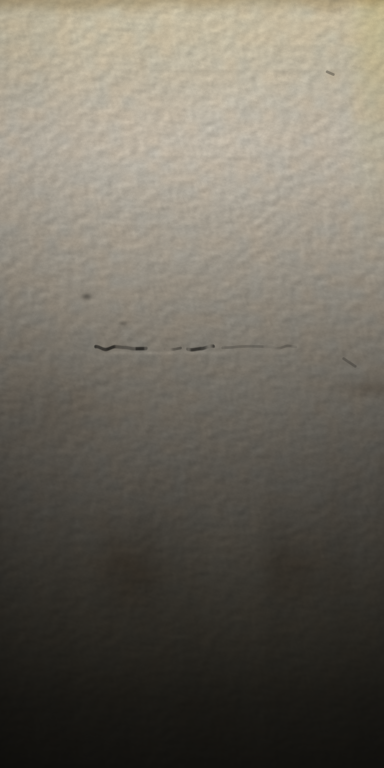
Give the GLSL for this texture, as a WebGL 1 fragment shader.

```glsl
precision highp float;
// Weathered plaster wall falling from warm light at the top into shadow.
// A tonal ramp is tinted and stained, embossed with noise for its grain,
// then marked with a broken horizontal crack and a few small chips.
uniform vec2 u_resolution;

float hash(vec2 p) {
  return fract(sin(dot(p, vec2(127.1, 311.7))) * 43758.5453);
}

float noise(vec2 p) {
  vec2 i = floor(p), f = fract(p);
  f = f * f * (3.0 - 2.0 * f);
  return mix(mix(hash(i), hash(i + vec2(1.0, 0.0)), f.x),
             mix(hash(i + vec2(0.0, 1.0)), hash(i + 1.0), f.x), f.y);
}

float fbm(vec2 p) {
  float sum = 0.0, amp = 0.5;
  for (int i = 0; i < 4; i++) {
    sum += amp * noise(p);
    p = mat2(0.8, 0.6, -0.6, 0.8) * p * 2.03 + 7.3;
    amp *= 0.5;
  }
  return sum;
}

float ramp(float a, float b, float x) {
  return clamp((x - a) / (b - a), 0.0, 1.0);
}

// Soft elliptical patch
float blot(vec2 p, vec2 center, vec2 radius) {
  vec2 d = (p - center) / radius;
  return exp(-dot(d, d));
}

// Tapered stroke between two points
float stroke(vec2 p, vec2 a, vec2 b, float width) {
  vec2 d = b - a;
  float t = clamp(dot(p - a, d) / dot(d, d), 0.0, 1.0);
  return 1.0 - smoothstep(width * 0.3, width * 1.4, length(p - a - d * t));
}

// Brightness against depth below the top edge
float wallLight(float depth) {
  return 0.75 - 0.035 * ramp(0.04, 0.2, depth)
    - 0.105 * ramp(0.2, 0.325, depth) - 0.15 * ramp(0.325, 0.47, depth)
    - 0.13 * ramp(0.47, 0.615, depth) - 0.12 * ramp(0.615, 0.76, depth)
    - 0.105 * ramp(0.76, 0.91, depth) - 0.035 * ramp(0.91, 1.0, depth);
}

void main() {
  vec2 uv = gl_FragCoord.xy / u_resolution;
  vec2 p = vec2(uv.x, uv.y * 2.0);
  float depth = 1.0 - uv.y;

  // Base light, dimmer at the sides and wavering gently
  float cloud = fbm(p * 5.0) - 0.47;
  float light = wallLight(depth + 0.015 * cloud);
  float side = abs(uv.x - 0.54) * 2.0;
  light *= 1.02 - 0.1 * side * side * (0.4 + smoothstep(0.3, 0.7, depth));
  light *= 1.0 - 0.03 * smoothstep(0.35, 0.0, uv.x);
  light *= 1.0 + 0.07 * cloud;

  // Warm tint, strongest at the top and in the shadow
  vec3 tint = mix(vec3(1.0, 0.955, 0.875), vec3(1.0, 0.94, 0.79),
                  smoothstep(0.6, 0.95, depth));
  tint = mix(tint, vec3(1.0, 0.95, 0.82), smoothstep(0.2, 0.0, depth));
  vec3 color = light * tint;

  // Brown stains, with pale vertical runs in the lower half
  float stain = 0.16 * blot(p, vec2(0.34, 0.53), vec2(0.09, 0.12))
    + 0.13 * blot(p, vec2(0.77, 0.53), vec2(0.09, 0.10))
    + 0.12 * blot(p, vec2(0.97, 0.99), vec2(0.09, 0.022))
    + 0.05 * blot(p, vec2(0.13, 0.93), vec2(0.16, 0.08));
  stain *= 0.6 + 0.9 * fbm(p * vec2(22.0, 14.0));
  color *= 1.0 - stain * vec3(0.8, 1.0, 1.2);
  float runs = noise(vec2(p.x * 18.0, p.y * 1.5)) - 0.5;
  color *= 1.0 + 0.09 * runs * smoothstep(0.55, 0.75, depth);

  // Grimy top lip, faint level seams and yellowed right edge
  float lip = smoothstep(0.022, 0.0, depth + 0.012 * (noise(p * 14.0) - 0.5));
  color *= 1.0 - lip * vec3(0.13, 0.16, 0.22);
  float seams = blot(p, vec2(0.5, 1.815), vec2(0.5, 0.005))
    + blot(p, vec2(0.45, 1.59), vec2(0.5, 0.007));
  color *= 1.0 - 0.04 * seams * noise(p * vec2(12.0, 4.0));
  color *= 1.0 - vec3(0.0, 0.005, 0.09) * smoothstep(0.88, 0.98, uv.x)
    * smoothstep(0.4, 0.0, depth);

  // Embossed grain lit from the upper left
  vec2 g = p * vec2(48.0, 62.0);
  float relief = fbm(g) - fbm(g + vec2(-0.45, 0.55));
  float speck = noise(p * 150.0) - 0.5;
  color *= 1.0 + 0.17 * relief + 0.025 * speck;
  color *= 1.0 + 0.03 * (noise(p * 30.0) - 0.5) * vec3(1.0, 0.0, -1.0);

  // Broken crack, fading to the right
  vec2 q = p + vec2(0.0, 0.009 * (noise(vec2(p.x * 40.0, 3.0)) - 0.5));
  float gaps = smoothstep(0.15, 0.55, noise(vec2(p.x * 55.0, 8.0)));
  float crack = stroke(q, vec2(0.25, 1.093), vec2(0.38, 1.094), 0.005)
    * (0.5 + 0.5 * gaps)
    + 0.5 * gaps * stroke(q, vec2(0.43, 1.094), vec2(0.47, 1.093), 0.004)
    + 0.9 * gaps * stroke(q, vec2(0.49, 1.092), vec2(0.555, 1.095), 0.005)
    + 0.28 * gaps * stroke(q, vec2(0.58, 1.094), vec2(0.77, 1.096), 0.004);
  color *= 1.0 - 0.62 * min(crack, 1.0);
  color *= 1.0 + 0.09 * blot(p, vec2(0.4, 1.081), vec2(0.17, 0.005));

  // Chips and scratches
  float chips = 0.3 * blot(p, vec2(0.225, 1.228), vec2(0.013, 0.008))
    + 0.2 * blot(p, vec2(0.32, 1.158), vec2(0.01, 0.006))
    + 0.3 * stroke(p, vec2(0.852, 1.813), vec2(0.868, 1.806), 0.004)
    + 0.22 * stroke(p, vec2(0.895, 1.066), vec2(0.925, 1.046), 0.004);
  color *= 1.0 - chips;

  gl_FragColor = vec4(clamp(color, 0.0, 1.0), 1.0);
}
```
